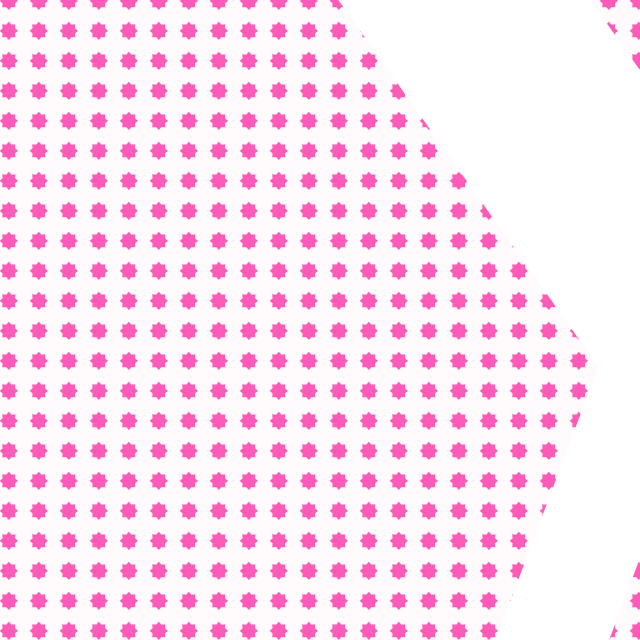
Give the GLSL for this pattern, as a Shadertoy shader.

```glsl
// Pink eight-pointed stars on a grid, cut by a wide white chevron band.

const vec3 WHITE = vec3(1.0);
const vec3 BLUSH = vec3(1.0, 0.98, 0.99);
const vec3 PINK = vec3(0.99, 0.36, 0.72);

// Signed distance to the sides of an eight-pointed star
float starDistance(vec2 p, float tipRadius, float notchRadius) {
    float wedge = radians(45.0);
    float angle = atan(p.y, p.x);
    angle = abs(angle - wedge * floor(angle / wedge + 0.5));
    vec2 folded = length(p) * vec2(cos(angle), sin(angle));
    vec2 notch = notchRadius * vec2(cos(wedge * 0.5), sin(wedge * 0.5));
    vec2 normal = normalize(vec2(notch.y, tipRadius - notch.x));
    return dot(folded - vec2(tipRadius, 0.0), normal);
}

// Antialiased fill for a signed distance
float coverage(float d, float pixel) {
    return clamp(0.5 - d / pixel, 0.0, 1.0);
}

void mainImage(out vec4 fragColor, in vec2 fragCoord) {
    vec2 uv = fragCoord / iResolution.xy;
    float pixel = 1.0 / min(iResolution.x, iResolution.y);

    // Star lattice
    float spacing = 0.046875;
    vec2 cell = (fract((uv - vec2(0.0137, 0.0143)) / spacing + 0.5) - 0.5) * spacing;
    float star = coverage(starDistance(cell, 0.0142, 0.0106), pixel);

    // Slanted edges meeting at the right-hand tip
    vec2 fromTip = uv - vec2(0.935, 0.427);
    float upper = dot(fromTip, normalize(vec2(1.41, 1.0)));
    float lower = dot(fromTip, normalize(vec2(1.0, -0.376)));

    // Main panel and the corners beyond the white band
    float panel = max(upper, lower);
    float corners = min(0.321 - upper, 0.166 - lower);
    float patterned = coverage(min(panel, corners), pixel);

    vec3 color = mix(WHITE, mix(BLUSH, PINK, star), patterned);
    fragColor = vec4(color, 1.0);
}
```
